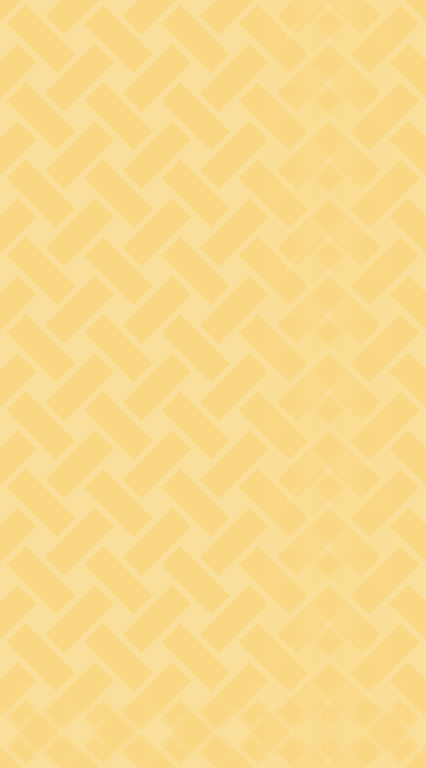
Give the GLSL for this pattern, as a Shadertoy shader.

```glsl
// Lengths are in canvas widths, measured from the top left
const float PERIOD = 0.1815;
const vec2 FIRST_BRICK = vec2(0.0962, 0.0915);
const vec2 BRICK_HALF_SIZE = vec2(0.0824, 0.0312);

// Cross-fade towards the reflected weave, as fractions of the canvas
const vec2 FADE_X = vec2(0.55, 0.99);
const vec2 FADE_Y = vec2(0.865, 1.04);

const vec3 BRICK_COLOR = vec3(0.98, 0.843, 0.512);
const vec3 GROUT_COLOR = vec3(0.98, 0.875, 0.603);

float boxDistance(vec2 p, vec2 halfSize) {
    vec2 d = abs(p) - halfSize;
    return length(max(d, 0.0)) + min(max(d.x, d.y), 0.0);
}

// Position relative to the nearest point of the square lattice
vec2 repeatCentered(vec2 p) {
    return (fract(p / PERIOD + 0.5) - 0.5) * PERIOD;
}

vec2 toDiagonal(vec2 p) {
    return vec2(p.x + p.y, p.y - p.x) * sqrt(0.5);
}

// Coverage of two interleaved lattices of perpendicular bricks
float weave(vec2 p, float pixel) {
    vec2 falling = toDiagonal(repeatCentered(p - FIRST_BRICK));
    vec2 rising = toDiagonal(repeatCentered(p - FIRST_BRICK - 0.5 * PERIOD));
    float d = min(boxDistance(falling, BRICK_HALF_SIZE),
                  boxDistance(rising.yx, BRICK_HALF_SIZE));
    return 1.0 - smoothstep(-0.75 * pixel, 0.75 * pixel, d);
}

void mainImage(out vec4 fragColor, in vec2 fragCoord) {
    float pixel = 1.0 / iResolution.x;
    vec2 size = iResolution.xy * pixel;
    vec2 p = vec2(fragCoord.x, iResolution.y - fragCoord.y) * pixel;
    vec2 mirrored = size - p;
    vec2 uv = p / size;

    // Blend with the reflections near the right and bottom edges
    float fadeX = smoothstep(FADE_X.x, FADE_X.y, uv.x);
    float fadeY = smoothstep(FADE_Y.x, FADE_Y.y, uv.y);
    float upper = mix(weave(p, pixel),
                      weave(vec2(mirrored.x, p.y), pixel), fadeX);
    float lower = mix(weave(vec2(p.x, mirrored.y), pixel),
                      weave(mirrored, pixel), fadeX);
    float coverage = mix(upper, lower, fadeY);

    fragColor = vec4(mix(GROUT_COLOR, BRICK_COLOR, coverage), 1.0);
}
```
